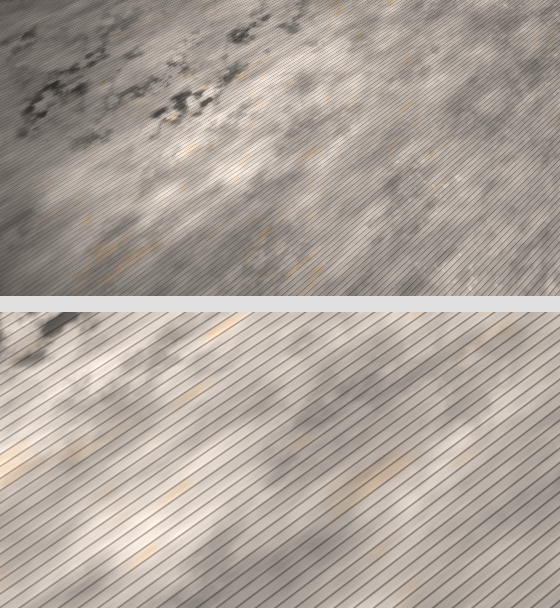
Top: the whole. Bottom: its middle third, enlarged.
Reproduce this texture procedurally as a WebGL 2 fragment shader.

```glsl
#version 300 es
precision highp float;
// Weathered grey decking seen at a slant: narrow boards run to a far vanishing point.
// The floor is projected by a division, then boards, grain, stains and ochre wear
// are layered from stretched value noise and lit by one soft pool of light.

uniform vec2 u_resolution;
out vec4 outColor;

float hash(vec2 p) {
    return fract(sin(dot(p, vec2(127.1, 311.7))) * 43758.5453);
}

float noise(vec2 p) {
    vec2 i = floor(p), f = fract(p);
    f = f * f * (3.0 - 2.0 * f);
    return mix(mix(hash(i), hash(i + vec2(1, 0)), f.x),
               mix(hash(i + vec2(0, 1)), hash(i + vec2(1, 1)), f.x), f.y);
}

float fbm(vec2 p) {
    float sum = 0.0, amp = 0.533;
    for (int i = 0; i < 4; i++) {
        sum += amp * noise(p);
        p = mat2(1.6, 0.5, -0.5, 1.6) * p * 1.2 + 17.3;
        amp *= 0.5;
    }
    return sum;
}

// Soft elliptical falloff around a centre, its long axis tilted like the boards
float pool(vec2 p, vec2 center, vec2 radii) {
    vec2 d = mat2(0.82, -0.57, 0.57, 0.82) * (p - center) / radii;
    return exp(-dot(d, d));
}

void main() {
    vec2 p = gl_FragCoord.xy / u_resolution.y;

    // Floor coordinates: x runs across the boards, y along them
    vec2 vanish = vec2(4.4, 2.95);
    float depth = 1.0 / (vanish.y - p.y);
    float across = (p.x - vanish.x) * depth;
    vec2 plane = vec2(across * 1.41, depth * 10.4 + across * 2.02);

    // Boards
    float boards = across * 118.0;
    float board = floor(boards);
    float pixel = length(vec2(dFdx(boards), dFdy(boards)));
    float gap = 0.5 - abs(fract(boards) - 0.5);
    float groove = 1.0 - smoothstep(0.08 - 0.6 * pixel, 0.08 + 0.6 * pixel, gap);
    float boardTone = hash(vec2(board, 3.0)) - 0.5;

    // Weathering, stretched along the boards
    float patches = fbm(plane * vec2(8.0, 4.0) + 4.0) - 0.5;
    float streaks = fbm(plane * vec2(26.0, 8.0) + 31.0) - 0.5;
    float grain = noise(plane * vec2(170.0, 45.0)) - 0.5;
    float tone = 0.645 + 0.28 * patches + 0.28 * streaks + 0.04 * grain + 0.035 * boardTone;

    // Ragged dark stains, gathered in a few places on the upper left
    float stainArea = 0.25 + pool(p, vec2(0.08, 0.94), vec2(0.25, 0.08))
        + pool(p, vec2(0.2, 0.68), vec2(0.28, 0.08))
        + pool(p, vec2(0.68, 0.74), vec2(0.38, 0.12));
    float blotch = smoothstep(0.42, 0.72, fbm(plane * vec2(13.0, 8.0) + 57.0));
    float ragged = smoothstep(0.3, 0.7, fbm(plane * vec2(44.0, 26.0) + 9.0));
    tone *= 1.0 - 0.6 * min(stainArea, 1.0) * blotch * ragged;

    // Pool of light with a bright streak, darker left side and lower edge
    float light = 0.99 + 0.32 * pool(p, vec2(0.7, 0.5), vec2(0.6, 0.26));
    light += 0.13 * pool(p, vec2(0.63, 0.5), vec2(0.24, 0.05));
    light -= 0.28 * (1.0 - smoothstep(0.0, 0.7, p.x));
    light -= 0.13 * (1.0 - smoothstep(0.0, 0.4, p.y)) * (1.0 - smoothstep(0.5, 1.6, p.x));
    light -= 0.12 * smoothstep(0.6, 1.0, p.y) * (1.0 - smoothstep(0.2, 1.1, p.x));
    vec3 color = tone * light * vec3(1.045, 0.995, 0.95);

    // Faint ochre wear on short lengths of single boards
    float wear = noise(vec2(board * 0.73, plane.y * 14.0) + 80.0);
    wear = smoothstep(0.68, 0.95, wear) * smoothstep(0.42, 0.62, fbm(plane * 4.0 + 22.0));
    color = mix(color, color * vec3(1.05, 0.92, 0.76), 0.5 * wear);

    // Pale flecks toward the right
    float fleck = smoothstep(0.72, 0.95, noise(plane * vec2(110.0, 75.0) + 5.0));
    fleck *= smoothstep(0.42, 0.62, fbm(plane * 5.0 + 66.0)) * smoothstep(1.0, 1.7, p.x);
    color += 0.1 * fleck;

    // Brown grooves, crisper toward the right, with a thin lit edge
    float crisp = mix(0.34, 0.54, smoothstep(0.0, 1.5, p.x));
    float lip = smoothstep(0.55, 0.8, fract(boards)) * (1.0 - groove);
    color *= 1.0 + 0.04 * lip;
    color = mix(color, color * vec3(0.42, 0.38, 0.35), groove * crisp);

    outColor = vec4(clamp(color, 0.0, 1.0), 1.0);
}
```
